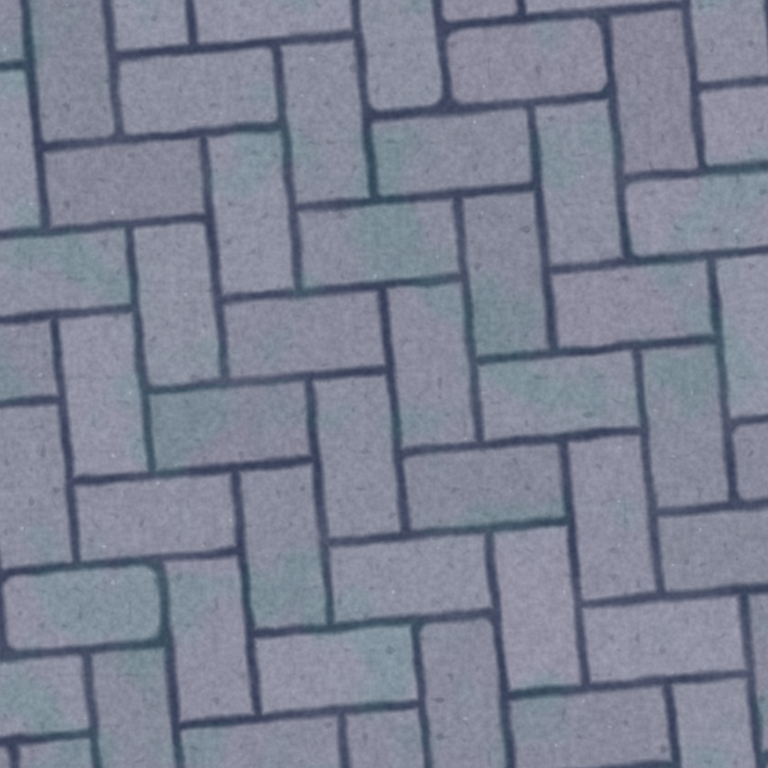
Write a WebGL 2 fragment shader that draws this texture.

```glsl
#version 300 es
precision highp float;
// Grey-violet herringbone paving, slightly turned, with soft dark joints and teal stains.

#define AXIS_LONG   vec2(0.1068, 0.0098)   // one brick width to the right
#define AXIS_DOWN   vec2(0.0104, -0.1089)  // one brick width downward
#define ORIGIN      vec2(0.146, 0.926)     // corner of brick zero
#define JOINT_INNER 0.012
#define JOINT_OUTER 0.105
#define WOBBLE      0.03
#define GRAIN       0.075
#define BRICK_VARY  0.045
#define STONE       vec3(0.545, 0.552, 0.617)
#define STAIN       vec3(0.465, 0.555, 0.590)
#define JOINT       vec3(0.235, 0.265, 0.360)

uniform vec2 u_resolution;
out vec4 fragColor;

vec2 hash2(vec2 p) {
    vec3 a = fract(p.xyx * vec3(0.1031, 0.1030, 0.0973));
    a += dot(a, a.yzx + 33.33);
    return fract((a.xx + a.yz) * a.zy);
}

vec2 gradientAt(vec2 cell) {
    float angle = 6.28318 * hash2(cell + 71.0).x;
    return vec2(cos(angle), sin(angle));
}

float gradientNoise(vec2 p) {
    vec2 i = floor(p), f = p - i;
    vec2 w = f * f * f * (f * (f * 6.0 - 15.0) + 10.0);
    vec2 x = vec2(1.0, 0.0), y = x.yx;
    float low  = mix(dot(gradientAt(i), f), dot(gradientAt(i + x), f - x), w.x);
    float high = mix(dot(gradientAt(i + y), f - y), dot(gradientAt(i + 1.0), f - 1.0), w.x);
    return mix(low, high, w.y);
}

float roundedBox(vec2 p, vec2 halfSize, float radius) {
    vec2 d = abs(p) - halfSize + radius;
    return length(max(d, 0.0)) + min(max(d.x, d.y), 0.0) - radius;
}

// Finds the brick covering q: its first cell, and its size in cells.
void herringbone(vec2 q, out vec2 start, out vec2 size) {
    vec2 cell = floor(q);
    float phase = mod(cell.x + cell.y, 4.0);
    bool flat_ = phase < 1.5;
    start = cell - (flat_ ? vec2(phase, 0.0) : vec2(0.0, phase - 2.0));
    size = flat_ ? vec2(2.0, 1.0) : vec2(1.0, 2.0);
}

void main() {
    vec2 p = gl_FragCoord.xy / u_resolution;

    // Brick coordinates, with edges gently worn out of line
    vec2 q = inverse(mat2(AXIS_LONG, AXIS_DOWN)) * (p - ORIGIN);
    q += WOBBLE * vec2(gradientNoise(p * 24.0), gradientNoise(p * 24.0 + 40.0));
    q += 0.25 * WOBBLE * gradientNoise(p * 90.0 + 9.0);

    vec2 start, size;
    herringbone(q, start, size);
    vec2 tone = hash2(start + 50.0);
    vec2 wear = hash2(start + 150.0);
    float radius = mix(0.06, 0.24, wear.x * wear.x * wear.x);
    float depth = -roundedBox(q - start - 0.5 * size, 0.5 * size, radius);

    // Stone: tone per brick, broad stains, fine grain, pits and pale specks
    float cloud = gradientNoise(p * 7.0 + 3.0) + 0.5 * gradientNoise(p * 19.0);
    float stain = smoothstep(0.02, 0.5, cloud + 0.4 * (wear.y - 0.5));
    vec3 color = mix(STONE, STAIN, 0.65 * stain);
    color += BRICK_VARY * (tone.x - 0.5);
    color += vec3(0.014, -0.004, 0.006) * (tone.y - 0.5);
    float grain = gradientNoise(p * 105.0) + 0.6 * gradientNoise(p * 210.0 + 5.0);
    color += GRAIN * grain * 0.7 + 0.03 * gradientNoise(p * 38.0 + 17.0);
    color -= 0.07 * smoothstep(0.32, 0.6, gradientNoise(p * 62.0 + 80.0));
    color += 0.08 * smoothstep(0.46, 0.65, gradientNoise(p * 85.0 + 30.0));

    // Joints: soft, uneven in width and fill
    float spread = 1.0 + 0.35 * gradientNoise(p * 16.0 + 60.0);
    float joint = 1.0 - smoothstep(JOINT_INNER, JOINT_OUTER * spread, depth);
    float fill = 0.9 + 0.35 * gradientNoise(p * 11.0 + 25.0);
    vec3 jointColor = JOINT + vec3(-0.02, 0.03, 0.0) * stain + 0.04 * grain;
    color = mix(color, jointColor, joint * clamp(fill, 0.55, 1.0));

    fragColor = vec4(clamp(color, 0.0, 1.0), 1.0);
}
```
